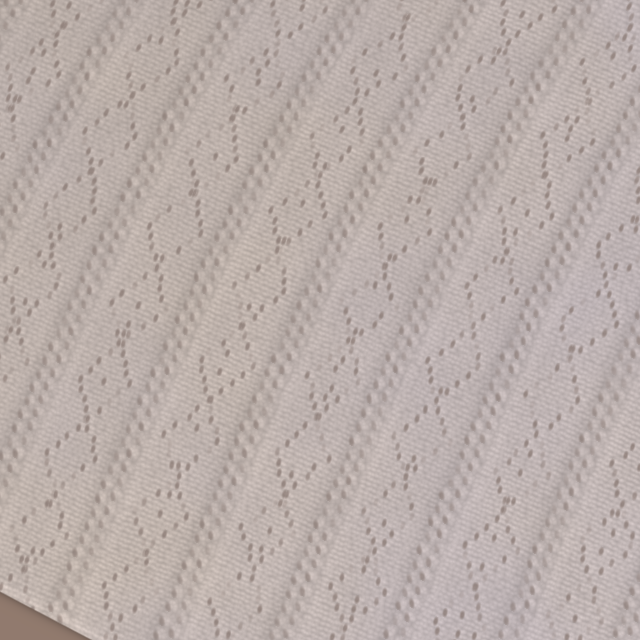
A three.js fragment shader for this texture:

```glsl
// Pale knitted blanket: slanted braided ribs with columns of eyelet diamonds between.
// A bent rib coordinate and slanted row coordinates place stitches, bumps and holes;
// layered sines and cellular noise add uneven yarn, soft folds and tint.

varying vec2 vUv;

const vec3 YARN_WARM = vec3(0.735, 0.688, 0.662);
const vec3 YARN_COOL = vec3(0.733, 0.692, 0.692);
const vec3 HOLE_COLOR = vec3(0.520, 0.455, 0.430);
const vec3 TABLE_COLOR = vec3(0.570, 0.480, 0.430);

const float RIB_SPACING = 0.179;   // horizontal distance between ribs
const float RIB_ORIGIN = 0.438;    // foot of one rib on the lower edge
const float RIB_LEAN = 0.41;
const float RIB_BEND = 0.075;
const float ROW_SLOPE = 0.42;      // fall of the stitch rows
const float ROW_PITCH = 0.0085;
const float BUMP_PITCH = 0.0255;
const float BUMP_OFFSET = 0.0105;  // braid columns from the rib centre
const float EYELET_SLOPE = 0.12;   // fall of the eyelet rows
const float HOLE_PITCH = 0.0155;
const float HOLES_PER_DIAMOND = 8.0;
const float DIAMOND_REACH = 0.235; // half width, in rib spacings
const float TAU = 6.2831853;

float hash(vec2 p) {
  p = fract(p * vec2(0.1031, 0.1137));
  p += dot(p, p.yx + 33.33);
  return fract((p.x + p.y) * p.x * 7.31);
}

float layeredSines(vec2 p) {
  float sum = 0.0, amp = 0.5;
  for (int i = 0; i < 4; i++) {
    p = mat2(0.8, 0.6, -0.6, 0.8) * p * 1.7 + 1.3;
    sum += amp * sin(p.x + 1.4 * sin(p.y));
    amp *= 0.6;
  }
  return sum;
}

// Distance to the nearest scattered point
float cellular(vec2 p) {
  vec2 cell = floor(p);
  float nearest = 2.0;
  for (int y = -1; y <= 1; y++) {
    for (int x = -1; x <= 1; x++) {
      vec2 c = cell + vec2(float(x), float(y));
      vec2 point = c + vec2(hash(c + 17.0), hash(c + 71.0));
      nearest = min(nearest, length(p - point));
    }
  }
  return nearest;
}

float softEllipse(vec2 p, vec2 radius) {
  return 1.0 - smoothstep(0.3, 1.2, length(p / radius));
}

// Braid relief: x is raised yarn, y is the gap beside it
vec2 braid(float across, float along, float ribId) {
  vec2 relief = vec2(0.0);
  for (int i = 0; i < 2; i++) {
    float side = float(i) * 2.0 - 1.0;
    float k = along / BUMP_PITCH + 0.5 * float(i);
    float vary = hash(vec2(floor(k) + 40.0, ribId + 20.0 + side));
    vec2 p = vec2(across - side * BUMP_OFFSET, (fract(k) - 0.5) * BUMP_PITCH);
    p.x += 0.35 * p.y + 0.006 * (vary - 0.5);
    relief.x += softEllipse(p, vec2(0.010, 0.011)) * (0.5 + 0.5 * vary);
    relief.y += softEllipse(p + vec2(0.008, 0.006), vec2(0.006, 0.009)) * (0.35 + 0.65 * vary);
  }
  return relief;
}

// Eyelets on both arms of each diamond: x is the hole, y its raised lip
vec2 eyelets(float lane, float along, float laneId) {
  float k = along / HOLE_PITCH + 8.0 * hash(vec2(laneId + 30.0, 5.0));
  float row = floor(k);
  float reach = DIAMOND_REACH * abs(2.0 * fract(row / HOLES_PER_DIAMOND) - 1.0);
  vec2 eyelet = vec2(0.0);
  for (int i = -1; i <= 1; i++) {
    float side = float(i);
    vec2 seed = vec2(row + 60.0, laneId * 3.0 + side + 50.0);
    float vary = hash(seed);
    float center = side * reach + 0.05 * (hash(seed + 9.0) - 0.5);
    vec2 p = vec2((lane - center) * RIB_SPACING, (fract(k) - 0.5) * HOLE_PITCH);
    p.x += 0.2 * p.y;
    float present = i == 0 ? step(0.7, vary) : 0.25 + 0.75 * smoothstep(0.1, 0.6, vary);
    eyelet.x = max(eyelet.x, present * softEllipse(p, vec2(0.0046, 0.0080)));
    eyelet.y = max(eyelet.y, present * softEllipse(p - vec2(0.007, 0.001), vec2(0.006, 0.008)));
  }
  return eyelet;
}

void main() {
  // Fabric coordinates with a slight hand-made wobble
  vec2 uv = vUv + 0.0022 * vec2(layeredSines(vUv * 11.0), layeredSines(vUv * 9.0 + 5.0));
  float s = (uv.x - RIB_ORIGIN - RIB_LEAN * uv.y - RIB_BEND * uv.y * uv.y * uv.y) / RIB_SPACING;
  float along = uv.y + ROW_SLOPE * uv.x;
  float ribId = floor(s + 0.5);
  float across = (s - ribId) * RIB_SPACING;
  float ribMask = 1.0 - smoothstep(0.017, 0.027, abs(across));

  // Yarn tint and broad folds
  float patches = layeredSines(vUv * 5.0);
  vec3 color = mix(YARN_WARM, YARN_COOL, smoothstep(0.2, 1.3, vUv.x + 0.35 * (1.0 - vUv.y)));
  color += vec3(0.004, 0.002, -0.008) * patches;
  color *= 1.02 - 0.045 * vUv.y * (1.0 - 0.5 * vUv.x) + 0.014 * layeredSines(vUv * 16.0);
  color *= 1.0 + 0.028 * exp(-pow((across - 0.030) / 0.011, 2.0))
               - 0.045 * exp(-pow((across + 0.025) / 0.010, 2.0));

  // Stitch rows and yarn grain
  float rows = sin(TAU * along / ROW_PITCH + 0.3 * sin(TAU * s * 11.0));
  color *= 1.0 + rows * (0.030 + 0.008 * patches) * (1.0 - 0.7 * ribMask);
  color *= 1.0 + 0.10 * (0.5 - cellular(uv * 140.0));

  // Braids and eyelets
  vec2 relief = braid(across, along, ribId);
  color *= 1.0 + ribMask * (0.105 * relief.x - 0.045);
  color = mix(color, HOLE_COLOR, 0.58 * min(relief.y, 1.0));
  vec2 eyelet = eyelets(fract(s) - 0.5, uv.y + EYELET_SLOPE * uv.x, floor(s));
  color *= 1.0 + 0.045 * eyelet.y;
  color = mix(color, HOLE_COLOR, 0.68 * eyelet.x);

  // Hem and the table beyond the lower left corner
  float hem = vUv.y + 0.527 * vUv.x - 0.0755;
  color *= 1.0 + 0.06 * exp(-pow((hem - 0.010) / 0.007, 2.0));
  vec3 table = TABLE_COLOR * (1.0 - 0.25 * exp(-abs(hem) / 0.006));
  color = mix(table, color, smoothstep(-0.002, 0.002, hem));

  gl_FragColor = vec4(color, 1.0);
}
```
